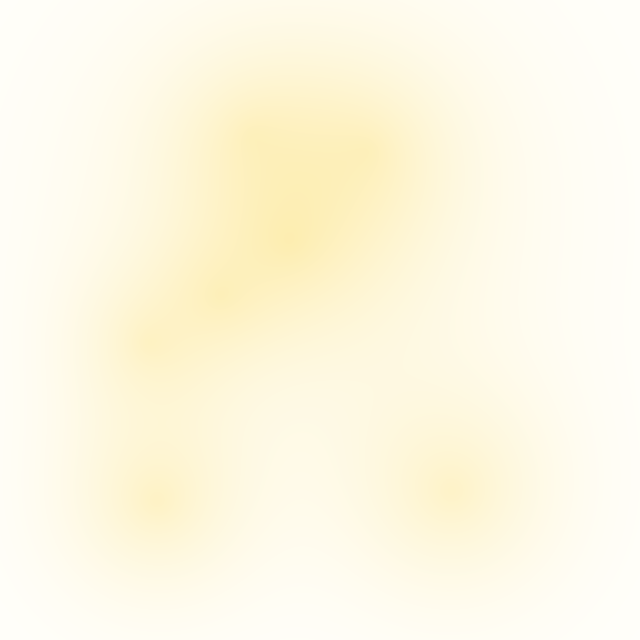
Write a Shadertoy shader that draws this background.

```glsl
// Soft golden lights glowing through a pale ivory haze.

// A wide halo with a tighter, rounded core.
float glow(vec2 p, vec2 center, float radius, float strength) {
    float d = length(p - center) / radius;
    float halo = exp(-d * d);
    float core = exp(0.2 - sqrt(d * d + 0.006) / 0.4);
    return strength * 0.5 * (halo + core);
}

// Gaussian haze without a core.
float haze(vec2 p, vec2 center, float radius) {
    vec2 q = (p - center) / radius;
    return exp(-dot(q, q));
}

void mainImage(out vec4 fragColor, in vec2 fragCoord) {
    vec2 p = fragCoord / iResolution.xy;

    // Broad warmth behind the upper lights
    float warmth = 0.125 * haze(p, vec2(0.48, 0.675), 0.33);

    // Upper pair
    warmth += glow(p, vec2(0.392, 0.790), 0.15, 0.105);
    warmth += glow(p, vec2(0.577, 0.766), 0.15, 0.110);

    // Diagonal chain, brightest first
    warmth += glow(p, vec2(0.453, 0.622), 0.16, 0.125);
    warmth += glow(p, vec2(0.344, 0.538), 0.10, 0.085);
    warmth += glow(p, vec2(0.232, 0.464), 0.14, 0.140);

    // Lower pair
    warmth += glow(p, vec2(0.245, 0.217), 0.17, 0.190);
    warmth += glow(p, vec2(0.707, 0.232), 0.19, 0.180);

    // Warmth absorbs mostly blue, turning ivory into gold
    vec3 ivory = vec3(1.0, 0.997, 0.982);
    vec3 absorption = vec3(0.025, 0.23, 1.0);
    fragColor = vec4(ivory - warmth * absorption, 1.0);
}
```
